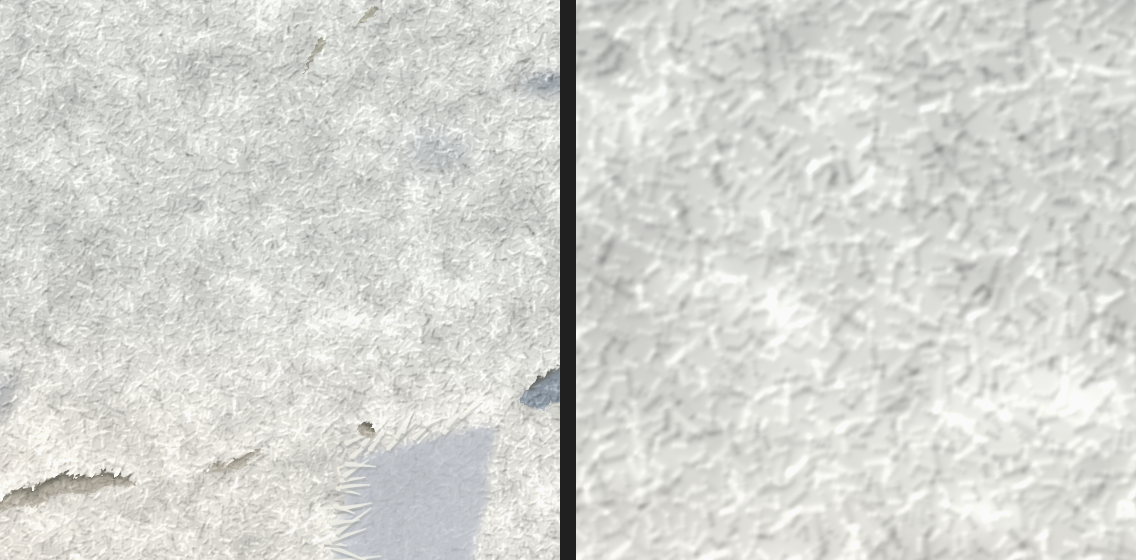
Left: the whole. Right: its middle third, enlarged.
Reproduce this texture procedurally as a Shadertoy shader.

```glsl
// Frosted snow crust: layered cellular strokes give soft blotches and fine lit flakes,
// a sloping crack opens in places along a wavy line, and a smooth blue-grey
// ice pool at the bottom is fringed by tapered frost needles.

const vec3 SNOW_COOL = vec3(0.995, 1.003, 0.985);
const vec3 SNOW_WARM = vec3(1.015, 1.0, 0.965);
const vec3 ICE = vec3(0.75, 0.765, 0.79);
const vec3 NEEDLE = vec3(0.93, 0.93, 0.90);
const vec3 CRACK_TAN = vec3(0.70, 0.68, 0.63);
const vec3 CRACK_BLUE = vec3(0.55, 0.59, 0.63);
const vec3 CRACK_DARK = vec3(0.36, 0.35, 0.31);
const vec2 LIGHT = vec2(-0.6, 0.8);

vec3 hash3(vec2 cell, float seed) {
    vec3 p = fract(vec3(cell.xyx + seed * 17.3) * vec3(0.1031, 0.1030, 0.0973));
    p += dot(p, p.yxz + 33.33);
    return fract((p.xxy + p.yzz) * p.zyx);
}

// Cellular noise: one soft, randomly turned stroke per cell, lit on one side.
float strokes(vec2 p, float halfLen, float width, float relief, float seed) {
    vec2 cell = floor(p);
    float sum = 0.0;
    for (int y = -1; y <= 1; y++)
    for (int x = -1; x <= 1; x++) {
        vec2 c = cell + vec2(x, y);
        vec3 place = hash3(c, seed);
        vec3 look = hash3(c, seed + 5.0);
        float angle = -0.4 + 3.0 * (place.z - 0.5);
        vec2 along = vec2(cos(angle), sin(angle));
        vec2 q = p - c - place.xy;
        q -= along * clamp(dot(q, along), -halfLen, halfLen);
        float glow = exp(-dot(q, q) / (width * width));
        sum += glow * (2.0 * look.x - 1.0 + relief * dot(q, LIGHT) / width);
    }
    return sum;
}

// Coverage of a needle that narrows from its base to its tip.
float needle(vec2 p, vec2 base, vec2 tip, float width) {
    vec2 axis = tip - base;
    float t = clamp(dot(p - base, axis) / dot(axis, axis), 0.0, 1.0);
    float d = length(p - base - axis * t) - width * (1.0 - 0.8 * t);
    return 1.0 - smoothstep(-0.0012, 0.0015, d);
}

float spot(vec2 p, vec2 centre, vec2 size) {
    vec2 q = (p - centre) / size;
    return exp(-dot(q, q));
}

float arch(float x, float centre, float halfWidth, float height) {
    float t = (x - centre) / halfWidth;
    return height * sqrt(max(0.0, 1.0 - t * t));
}

float crackOpening(float x) {
    float left = arch(x, 0.10, 0.14, 0.021);
    float middle = arch(x, 0.415, 0.055, 0.012);
    float hole = arch(x, 0.657, 0.018, 0.017);
    float right = arch(x, 1.0, 0.075, 0.034);
    return max(max(left, middle), max(hole, right));
}

float icePool(vec2 p) {
    vec2 q = p - vec2(0.735, 0.07);
    q.x -= 0.15 * q.y;
    q.y -= 0.25 * q.x;
    vec2 d = abs(q) - vec2(0.10, 0.12);
    float dist = length(max(d, 0.0)) + min(max(d.x, d.y), 0.0) - 0.025;
    return 1.0 - smoothstep(-0.014, 0.014, dist);
}

// Frost needles growing inward from the left and upper rim of the pool.
vec3 addNeedles(vec3 color, vec2 p) {
    for (int i = 0; i < 26; i++) {
        float t = float(i) / 25.0;
        vec3 r = hash3(vec2(i, 3), 2.0);
        vec2 base = t < 0.6 ? mix(vec2(0.585, 0.0), vec2(0.63, 0.20), t / 0.6)
                            : mix(vec2(0.63, 0.19), vec2(0.83, 0.25), (t - 0.6) / 0.4);
        base += 0.022 * (r.xy - 0.5);
        float angle = (t < 0.6 ? 0.15 : 0.75) + 1.1 * (r.z - 0.5);
        vec2 tip = base + mix(0.035, 0.085, r.x) * vec2(cos(angle), sin(angle));
        float shade = needle(p + vec2(-0.002, 0.005), base, tip, 0.0045);
        color = mix(color, vec3(0.64, 0.65, 0.64), 0.45 * shade);
        color = mix(color, NEEDLE, 0.9 * needle(p, base, tip, 0.0042));
    }
    return color;
}

void mainImage(out vec4 fragColor, in vec2 fragCoord) {
    vec2 p = fragCoord / iResolution.y;

    // Texture layers from broad to fine
    float broad = strokes(p * 9.0, 0.2, 0.35, 0.0, 1.0);
    float blotch = strokes(p * 23.0, 0.2, 0.33, 0.2, 2.0);
    float curls = strokes(p * 37.0, 0.4, 0.11, 1.2, 3.0);
    float flakes = strokes(p * 62.0, 0.32, 0.17, 1.3, 4.0);
    float grain = strokes(p * 97.0, 0.28, 0.22, 1.2, 5.0);
    float fine = 0.085 * curls + 0.095 * flakes + 0.08 * grain;
    vec2 ragged = p + 0.006 * vec2(flakes + blotch, curls + grain);

    // Snow tone, brighter and warmer toward the lower left
    float low = 1.0 - smoothstep(0.15, 0.6, p.y);
    float tone = 0.838 + 0.035 * low + 0.05 * broad + 0.075 * blotch + fine;
    tone += 0.05 * spot(p, vec2(0.60, 0.44), vec2(0.17, 0.05));
    vec3 color = tone * mix(SNOW_COOL, SNOW_WARM, low * (1.0 - 0.5 * p.x));

    // Bluish hollows and small brown clefts in the upper crust
    float hollow = spot(ragged, vec2(0.98, 0.85), vec2(0.05, 0.02))
                 + 0.6 * spot(ragged, vec2(0.78, 0.73), vec2(0.05, 0.035))
                 + 0.7 * spot(ragged, vec2(0.0, 0.30), vec2(0.03, 0.05));
    color -= hollow * vec3(0.22, 0.20, 0.16);
    float cleft = needle(ragged, vec2(0.575, 0.925), vec2(0.54, 0.87), 0.008)
                + needle(ragged, vec2(0.665, 0.98), vec2(0.64, 0.955), 0.007);
    color -= cleft * vec3(0.18, 0.19, 0.23);

    // Ice pool with its fringe
    float pool = icePool(ragged);
    color = mix(color, ICE + 0.02 * broad + 0.25 * fine, 0.93 * pool);
    color = addNeedles(color, p);

    // Crack: pale lip above, dark upper wall, lighter floor
    float line = 0.095 + 0.2 * p.x + 0.015 * sin(14.0 * p.x) + 0.004 * sin(71.0 * p.x);
    float opening = crackOpening(ragged.x);
    float height = ragged.y - line;
    float lip = (height - opening - 0.018) / 0.016;
    color += 0.05 * exp(-lip * lip) * (1.0 - pool);
    float inside = smoothstep(0.0, 0.006, opening - abs(height));
    float wall = smoothstep(0.1, 1.0, height / max(opening, 0.001) + 0.5 * blotch);
    vec3 fill = mix(CRACK_TAN, CRACK_BLUE, smoothstep(0.7, 0.9, p.x)) + fine;
    color = mix(color, mix(fill, CRACK_DARK, 0.85 * wall), inside);

    fragColor = vec4(clamp(color, 0.0, 0.98), 1.0);
}
```
